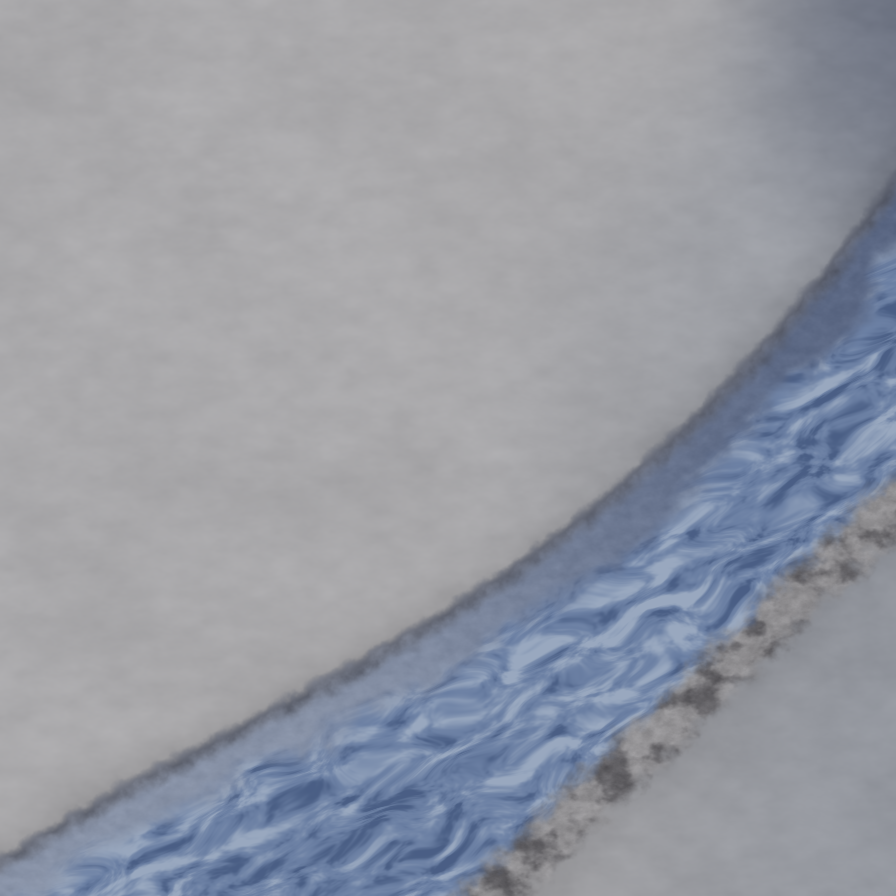
This texture is drawn by a Shadertoy shader. Its source:

```glsl
// A curved band of crinkled blue pigment crossing a soft grey ground.
// A cubic and a straight line bound the band; signed distances to them place
// the dark rim, smooth strip, blue strokes and brown border, roughened by noise.

const vec3 GROUND = vec3(0.712, 0.709, 0.718);
const vec3 COOL_GROUND = vec3(0.60, 0.625, 0.67);
const vec3 CORNER_SHADE = vec3(0.45, 0.475, 0.54);
const vec3 RIM = vec3(0.38, 0.39, 0.43);
const vec3 STRIP_PALE = vec3(0.53, 0.57, 0.65);
const vec3 STRIP_DEEP = vec3(0.35, 0.40, 0.51);
const vec3 BLUE_DARK = vec3(0.29, 0.37, 0.52);
const vec3 BLUE_MID = vec3(0.42, 0.50, 0.64);
const vec3 BLUE_LIGHT = vec3(0.60, 0.66, 0.75);
const vec3 BORDER = vec3(0.50, 0.495, 0.505);
const vec3 BORDER_DARK = vec3(0.38, 0.375, 0.39);

const vec4 UPPER_CUBIC = vec4(0.043, 0.639, -0.44, 0.569);
const vec2 LOWER_LINE = vec2(0.586, 0.966);   // x at the bottom, slope
const float BORDER_WIDTH = 0.052;
const float STRIP_WIDTH = 0.058;
const float STROKE_ANGLE = 0.42;
const vec2 STROKE_SCALE = vec2(27.0, 58.0);
const float EDGE_ROUGHNESS = 0.014;

float hash(vec2 p) {
    vec3 q = fract(vec3(p.xyx) * 0.1031);
    q += dot(q, q.yzx + 33.33);
    return fract((q.x + q.y) * q.z);
}

float noise(vec2 p) {
    vec2 i = floor(p), f = fract(p);
    f = f * f * (3.0 - 2.0 * f);
    return mix(mix(hash(i), hash(i + vec2(1, 0)), f.x),
               mix(hash(i + vec2(0, 1)), hash(i + vec2(1, 1)), f.x), f.y);
}

float fbm(vec2 p) {
    float sum = 0.0, amp = 0.533;
    for (int i = 0; i < 4; i++) {
        sum += amp * noise(p);
        p = mat2(1.6, 1.2, -1.2, 1.6) * p + 17.3;
        amp *= 0.5;
    }
    return sum;
}

// Distance below the upper curve, first-order exact
float upperDistance(vec2 p) {
    vec4 k = UPPER_CUBIC;
    float y = k.x + p.x * (k.y + p.x * (k.z + p.x * k.w));
    float slope = k.y + p.x * (2.0 * k.z + 3.0 * k.w * p.x);
    return (y - p.y) / sqrt(1.0 + slope * slope);
}

float lowerDistance(vec2 p) {
    float y = LOWER_LINE.y * (p.x - LOWER_LINE.x);
    return (p.y - y) / sqrt(1.0 + LOWER_LINE.y * LOWER_LINE.y);
}

// Soft grey ground, cooler and darker toward the upper right
vec3 groundColour(vec2 p, float above) {
    float cool = smoothstep(0.45, 1.05, p.x) * smoothstep(0.3, 0.0, above - 0.12);
    vec3 col = mix(GROUND, COOL_GROUND, 0.6 * cool);
    float corner = smoothstep(0.36, 0.0, length((p - vec2(1.03, 1.0)) * vec2(1.3, 0.9)));
    col = mix(col, CORNER_SHADE, 0.85 * corner);
    float mottling = fbm(p * vec2(9.0, 11.0)) - 0.5;
    float fibres = fbm(p * vec2(38.0, 65.0) + 9.0) - 0.5;
    return col + 0.045 * mottling + 0.045 * fibres;
}

// Curled strokes: warped noise lit by its difference across a small step
vec3 strokeColour(vec2 p) {
    float c = cos(STROKE_ANGLE), s = sin(STROKE_ANGLE);
    vec2 q = mat2(c, -s, s, c) * p * STROKE_SCALE;
    q += 1.5 * (vec2(noise(q * 0.7), noise(q * 0.7 + 31.0)) - 0.5);
    float relief = fbm(q) - fbm(q + vec2(0.25, -0.55));
    float patches = fbm(p * 8.0 + 4.0) - 0.5;
    float pool = smoothstep(0.13, 0.0, length(p - vec2(0.50, 0.085)));
    float tone = 0.53 + 1.15 * relief + 0.6 * patches + 0.35 * (fbm(q * 0.8 + 50.0) - 0.5);
    tone += 0.12 * smoothstep(0.5, 0.0, p.x) - 0.22 * pool;
    vec3 col = mix(BLUE_DARK, BLUE_MID, smoothstep(0.15, 0.5, tone));
    return mix(col, BLUE_LIGHT, smoothstep(0.45, 0.95, tone));
}

void mainImage(out vec4 fragColor, in vec2 fragCoord) {
    vec2 p = fragCoord / iResolution.xy;
    float rough = fbm(p * 62.0) - 0.5;
    float grain = fbm(p * vec2(90.0, 120.0)) - 0.5;
    float upper = upperDistance(p) + EDGE_ROUGHNESS * rough;
    float lower = lowerDistance(p) + 2.0 * EDGE_ROUGHNESS * rough;

    vec3 ground = groundColour(p, max(-upper, 0.0));
    ground -= 0.07 * exp(-max(-upper, 0.0) * 45.0);
    ground -= 0.05 * exp(-max(-lower, 0.0) * 30.0);

    // Smooth strip giving way to strokes
    vec3 strip = mix(STRIP_PALE, STRIP_DEEP, smoothstep(0.3, 1.0, p.x)) + 0.07 * grain;
    float ragged = upper + 0.05 * (fbm(p * 14.0 + 7.0) - 0.5);
    vec3 band = mix(strip, strokeColour(p), smoothstep(-0.018, 0.018, ragged - STRIP_WIDTH));

    // Dark rim under the upper edge
    float rim = smoothstep(0.026, 0.004, upper);
    band = mix(band, RIM + 0.22 * rough, 0.8 * rim);

    // Brown-grey border, crumbled toward the lower edge
    float crumble = smoothstep(0.38, 0.7, fbm(p * vec2(38.0, 50.0) + 21.0));
    vec3 border = mix(BORDER + 0.06, BORDER_DARK, crumble) + 0.18 * grain;
    band = mix(border, band, smoothstep(-0.014, 0.016, lower - BORDER_WIDTH));

    float inside = smoothstep(-0.006, 0.006, upper) * smoothstep(-0.010, 0.014, lower);
    fragColor = vec4(clamp(mix(ground, band, inside), 0.0, 1.0), 1.0);
}
```
